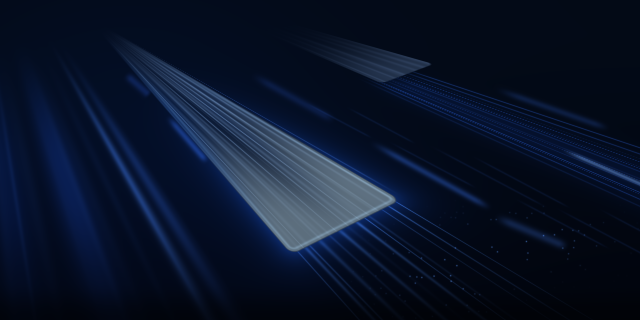
A Shadertoy shader for this background:

```glsl
// Two glowing slabs race over a dark navy floor, trailing strands of light.
// Each trail is drawn in (across, along) coordinates of a wedge that narrows
// to its own vanishing point; soft streaks, dashes and sparks fill the rest.

float hash(float n) { return fract(sin(n * 127.1) * 43758.5453); }
float hash2(vec2 c) { return fract(sin(dot(c, vec2(127.1, 311.7))) * 43758.5453); }
float bell(float x) { return exp(-x * x); }

// x: 0..1 between the two sides, y: 0 at the vanishing point, 1 at the front
vec2 wedge(vec2 p, vec2 vanish, vec2 left, vec2 right) {
    vec2 k = inverse(mat2(left - vanish, right - vanish)) * (p - vanish);
    float along = k.x + k.y;
    return vec2(k.y / max(along, 0.001), along);
}

// Signed distance to the rounded front end of a wedge
float slabDistance(vec2 w, float width, float len, float radius) {
    vec2 q = vec2((abs(w.x - 0.5) - 0.5) * width * w.y, (w.y - 1.0) * len) + radius;
    return length(max(q, 0.0)) + min(max(q.x, q.y), 0.0) - radius;
}

// Bundle of fine lines scattered across a wedge
float strands(vec2 w, int count, float seed, float width) {
    float sum = 0.0;
    for (int i = 0; i < count; i++) {
        float id = seed + float(i);
        float center = (float(i) + hash(id)) / float(count);
        float thick = width * (0.6 + 1.6 * hash(id + 31.7)) / max(w.y, 0.15);
        sum += bell((w.x - center) / thick) * (0.15 + 0.85 * hash(id + 57.3));
    }
    return sum;
}

// Soft line that fades in from a and ends at b
float dash(vec2 p, vec2 a, vec2 b, float width) {
    vec2 dir = b - a;
    float h = dot(p - a, dir) / dot(dir, dir);
    float fade = smoothstep(0.0, 0.25, h) * (1.0 - smoothstep(0.85, 1.0, h));
    return fade * bell(length(p - a - dir * h) / width);
}

void mainImage(out vec4 fragColor, in vec2 fragCoord) {
    vec2 p = fragCoord / iResolution.y;
    p.x *= 2.0 * iResolution.y / iResolution.x;

    // Floor: navy, darker toward the lower right, bluer on the left
    vec3 color = mix(vec3(0.005, 0.018, 0.052), vec3(0.01, 0.038, 0.088), smoothstep(0.0, 0.9, p.y));
    color += vec3(0.004, 0.022, 0.07) * bell(length((p - vec2(0.4, 0.5)) / vec2(0.6, 0.5)));

    // Broad blurred streaks on the left
    vec2 side = wedge(p, vec2(-0.1, 1.32), vec2(0.0), vec2(0.8, 0.0));
    float sideFade = smoothstep(0.33, 0.65, side.y) * (1.0 - 0.75 * smoothstep(0.7, 1.0, side.y));
    color += sideFade * (vec3(0.09, 0.16, 0.29) * bell((side.x - 0.82) / 0.028)
        + vec3(0.05, 0.10, 0.21) * bell((side.x - 0.92) / 0.035)
        + vec3(0.025, 0.07, 0.19) * bell((side.x - 0.44) / 0.09)
        + vec3(0.01, 0.04, 0.12) * bell((side.x - 0.10) / 0.10)
        + vec3(0.02, 0.04, 0.08) * strands(side, 9, 4.0, 0.012));

    // Distant slab and the rails that run on past it
    vec2 far = wedge(p, vec2(0.471, 1.05), vec2(1.193, 0.74), vec2(1.354, 0.80));
    float farDist = slabDistance(far, 0.17, 0.7, 0.015);
    float farMask = 1.0 - smoothstep(-0.003, 0.004, farDist);
    float farFade = smoothstep(0.45, 1.0, far.y);
    vec2 rail = vec2((far.x + 0.15) / 0.75, far.y);
    float railFade = smoothstep(0.9, 1.1, far.y) * (1.0 - farMask);
    color += railFade * vec3(0.055, 0.12, 0.27) * strands(rail, 14, 80.0, 0.014);
    color += railFade * vec3(0.01, 0.035, 0.10) * bell((rail.x - 0.4) / 0.4);
    color += farMask * farFade * (vec3(0.12, 0.15, 0.19) * farFade
        + vec3(0.05, 0.06, 0.08) * strands(far, 9, 15.0, 0.025));
    color += vec3(0.20, 0.27, 0.36) * dash(p, vec2(1.75, 0.535), vec2(2.06, 0.40), 0.006);
    color += vec3(0.04, 0.08, 0.17) * dash(p, vec2(1.54, 0.725), vec2(1.91, 0.595), 0.010);

    // Broken light trail between the slabs, and dashes left of the main trail
    color += vec3(0.07, 0.14, 0.29) * dash(p, vec2(1.15, 0.56), vec2(1.54, 0.345), 0.010);
    color += vec3(0.06, 0.11, 0.21) * dash(p, vec2(1.54, 0.325), vec2(1.78, 0.225), 0.013);
    color += vec3(0.03, 0.06, 0.14) * dash(p, vec2(0.78, 0.77), vec2(1.05, 0.62), 0.012);
    color += vec3(0.07, 0.14, 0.30) * dash(p, vec2(0.52, 0.64), vec2(0.65, 0.49), 0.010);
    color += vec3(0.04, 0.08, 0.19) * dash(p, vec2(0.39, 0.77), vec2(0.47, 0.70), 0.012);
    for (int i = 0; i < 8; i++) {
        float id = float(i);
        vec2 start = vec2(0.95 + 0.13 * id, 0.75 - 0.055 * id - 0.16 * hash(id + 2.0));
        vec2 run = vec2(1.0, -0.53) * (0.2 + 0.25 * hash(id + 9.0));
        color += vec3(0.02, 0.04, 0.085) * dash(p, start, start + run, 0.003);
    }

    // Main slab: halo and reflected lines beyond the front edge
    vec2 w = wedge(p, vec2(0.266, 0.953), vec2(0.911, 0.206), vec2(1.25, 0.375));
    float dist = slabDistance(w, 0.38, 0.9, 0.025);
    float mask = 1.0 - smoothstep(-0.003, 0.004, dist);
    float outside = max(dist, 0.0);
    color += (1.0 - mask) * smoothstep(0.25, 0.95, w.y)
        * (vec3(0.03, 0.10, 0.25) * exp(-outside * 26.0) + vec3(0.005, 0.025, 0.07) * exp(-outside * 7.0));
    float ahead = smoothstep(0.98, 1.02, w.y) * exp(-max(w.y - 1.0, 0.0) * 3.2);
    color += (1.0 - mask) * ahead * vec3(0.13, 0.23, 0.39) * strands(w, 13, 40.0, 0.009);

    // Main slab: blue trail turning to pale steel at the front
    float fade = smoothstep(0.06, 0.5, w.y);
    float front = smoothstep(0.42, 0.98, w.y + 0.06 * sin(w.x * 9.0));
    vec3 body = mix(vec3(0.025, 0.075, 0.17), vec3(0.36, 0.43, 0.49), front);
    body += vec3(-0.03, 0.01, 0.09) * bell(w.x / 0.22) * (1.0 - front);
    body += vec3(0.19, 0.23, 0.27) * strands(w, 20, 3.0, 0.007) * (1.0 - 0.75 * front);
    body += vec3(0.06, 0.08, 0.11) * strands(w, 7, 66.0, 0.025) * (1.0 - 0.8 * front);
    body += vec3(0.09, 0.12, 0.14) * bell((dist + 0.010) / 0.004);
    color = mix(color, body, mask * fade);
    color += fade * vec3(0.06, 0.10, 0.17) * bell((w.x - 1.04) / 0.009) * (1.0 - smoothstep(0.85, 1.0, w.y));

    // Sparks scattered over the floor at the lower right
    vec2 cell = floor(p * 55.0);
    vec2 jitter = 0.25 + 0.5 * vec2(hash2(cell + 3.0), hash2(cell + 8.0));
    float spark = bell(length(fract(p * 55.0) - jitter) / 0.14) * step(0.86, hash2(cell));
    float zone = bell(length((p - vec2(1.38, 0.14)) / vec2(0.17, 0.10)))
        + bell(length((p - vec2(1.65, 0.25)) / vec2(0.22, 0.08)));
    color += vec3(0.16, 0.26, 0.42) * spark * zone * (1.0 - mask);

    // Dim the lower border
    color *= mix(0.55, 1.0, smoothstep(0.0, 0.12, p.y));
    fragColor = vec4(color, 1.0);
}
```
